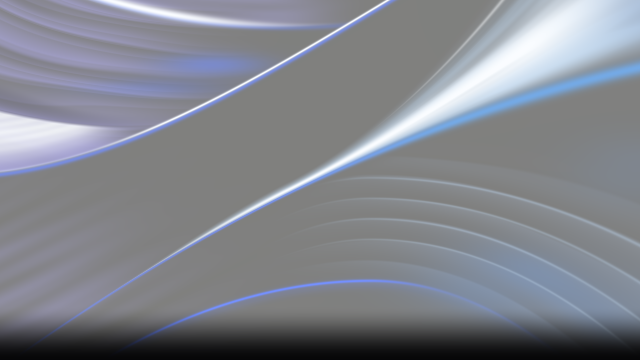
A Shadertoy shader for this background:

```glsl
// Silky grey backdrop with blue-white light ribbons, soft pleats and a dark floor.

const vec3 GREY = vec3(0.50, 0.50, 0.495);
const vec3 WHITE = vec3(0.98, 0.99, 1.0);
const vec3 LAVENDER = vec3(0.65, 0.64, 0.83);
const vec3 BLUE = vec3(0.46, 0.56, 0.96);
const vec3 SKY = vec3(0.45, 0.68, 0.94);
const vec3 PALE = vec3(0.74, 0.83, 0.92);
const vec3 STEEL = vec3(0.49, 0.59, 0.74);
const vec3 FLOOR = vec3(0.025, 0.025, 0.03);

vec2 gradientAt(vec2 cell) {
    float a = 6.2832 * fract(sin(dot(cell, vec2(127.1, 311.7))) * 43758.5);
    return vec2(cos(a), sin(a));
}

// Gradient noise, about -0.7 to 0.7
float noise(vec2 p) {
    vec2 i = floor(p), f = p - i;
    vec2 u = f * f * f * (f * (f * 6.0 - 15.0) + 10.0);
    vec2 e = vec2(0.0, 1.0);
    float low = mix(dot(gradientAt(i), f), dot(gradientAt(i + e.yx), f - e.yx), u.x);
    float high = mix(dot(gradientAt(i + e.xy), f - e.xy), dot(gradientAt(i + e.yy), f - e.yy), u.x);
    return mix(low, high, u.y);
}

float bell(float d, float width) {
    return exp(-d * d / (width * width));
}

float spot(vec2 p, vec2 centre, vec2 size) {
    vec2 d = (p - centre) / size;
    return exp(-dot(d, d));
}

// Repeating fold: crisp lower rim, long soft fall-off
float pleat(float t) {
    float f = fract(t);
    return smoothstep(0.0, 0.15, f) * pow(1.0 - f, 1.4);
}

float leftArc(float x) { return 0.523 + x * (0.12 + x * (0.45 - 0.14 * x)); }
float beamArc(float x) { return -0.025 + x * (0.72 - 0.14 * x); }

// Sheets hanging in the upper left corner
vec3 leftSheets(vec3 col, vec2 p, float px) {
    float above = p.y - leftArc(p.x);
    float inside = smoothstep(-px, px, above);
    float drop = 0.23 + 0.9 * max(p.y - 0.69, 0.0);
    float v = p.y + p.x * (drop - 0.29 * p.x);
    float fade = 1.0 - smoothstep(0.2, 0.78, p.x);
    float wave = noise(vec2(v * 9.0, p.x * 2.0));
    float folds = pleat((v - 0.692) * 11.0 + 0.6 * wave) + 0.35 * pleat(v * 27.0 + wave);
    col = mix(col, LAVENDER, inside * fade * clamp(0.12 + 0.65 * folds, 0.0, 1.0));
    col *= 1.0 - 0.12 * inside * fade * smoothstep(0.0, 0.5, wave);
    col = mix(col, BLUE, inside * (0.6 * spot(p, vec2(0.59, 0.82), vec2(0.15, 0.03))
        + 0.35 * spot(p, vec2(0.42, 0.755), vec2(0.20, 0.025))));

    // Bright sheet at the foot
    float rim = 0.692 - p.x * (0.23 - 0.29 * p.x) - p.y;
    float sheet = inside * smoothstep(-0.003, 0.008, rim) * (1.0 - smoothstep(0.2, 0.46, p.x));
    float shade = smoothstep(0.0, 0.09, above) * (0.9 + 0.2 * noise(vec2(above * 60.0, p.x * 3.0)));
    col = mix(col, mix(LAVENDER, WHITE, shade), 0.9 * sheet);

    // Top sheet with its glowing hem
    float hem = p.y - 0.923 - 0.28 * (p.x - 0.8) * (p.x - 0.8);
    float top = inside * smoothstep(0.0, 0.006, hem);
    float streak = noise(vec2(hem * 30.0, p.x * 3.0));
    col = mix(col, LAVENDER, top * (0.4 + 0.4 * streak) * (1.0 - smoothstep(0.7, 1.05, p.x)));
    float lit = 1.0 - smoothstep(0.45, 0.98, p.x);
    col = mix(col, BLUE, inside * bell(hem, 0.007) * (0.35 + 0.5 * lit));
    return mix(col, WHITE, inside * lit * bell(hem - 0.007, 0.004 + 0.009 * lit));
}

// Thin white arc with a blue shadow line
vec3 leftEdge(vec3 col, vec2 p) {
    float d = (p.y - leftArc(p.x)) * 0.88;
    col = mix(col, BLUE, 0.8 * bell(d + 0.007, 0.006));
    return mix(col, WHITE, bell(d, 0.0035) * mix(0.3, 1.0, smoothstep(0.2, 0.5, p.x)));
}

// Diagonal beam that opens into a wide fan
vec3 beam(vec3 col, vec2 p) {
    float d = p.y - beamArc(p.x), open = max(p.x - 0.8, 0.0);
    float width = 0.006 + 0.024 * smoothstep(0.3, 0.8, p.x) + 0.8 * open * open;
    float t = d / width;
    float strength = smoothstep(0.2, 0.85, p.x), spread = smoothstep(1.0, 1.4, p.x);
    float silk = noise(vec2(t * 6.0, p.x * 1.6)) + 0.5 * noise(vec2(t * 15.0 + 7.0, p.x * 2.0));
    float body = smoothstep(0.0, 0.15, t) * (1.0 - smoothstep(0.35, 1.15, t));
    col = mix(col, PALE, strength * body * clamp(0.85 + 0.6 * spread * silk, 0.0, 1.0));
    col = mix(col, STEEL, 0.55 * spot(p, vec2(1.80, 1.02), vec2(0.18, 0.12)));
    float core = bell(t - 0.36, 0.19) * (1.0 - 0.65 * smoothstep(1.45, 1.78, p.x));
    col = mix(col, WHITE, strength * core * clamp(1.0 + 0.5 * spread * silk, 0.0, 1.0));
    col = mix(col, WHITE, 0.45 * spread * bell(t - 0.93, 0.025));
    vec3 rim = mix(BLUE, SKY, smoothstep(0.6, 1.3, p.x));
    return mix(col, rim, mix(0.7, 0.9, strength) * bell(d, 0.0035 + 0.016 * smoothstep(0.7, 1.6, p.x)));
}

// Nested arcs sweeping down to the lower right
vec3 rightArcs(vec3 col, vec2 p) {
    float x = p.x - 1.03, q = x * x;
    float rising = p.y + q * (0.4 + 0.5 * smoothstep(0.23, 0.35, p.y + 0.4 * q));
    float s = x < 0.0 ? rising : (p.y + 1.07 * q) / (1.0 + 1.45 * q);
    float below = smoothstep(0.0, -0.05, p.y - beamArc(p.x));
    float reach = below * smoothstep(-0.32, 0.25, x);
    float band = smoothstep(0.2, 0.23, s) * (1.0 - smoothstep(0.5, 0.62, s));
    float wave = noise(vec2(s * 12.0, p.x * 1.5));
    float folds = pleat((0.338 - s) * 17.0 + 0.25 * wave);
    col = mix(col, vec3(0.62, 0.67, 0.74), reach * band * 0.42 * folds);
    col = mix(col, STEEL, below * (0.75 * spot(p, vec2(1.42, 0.22), vec2(0.26, 0.10))
        + 0.6 * spot(p, vec2(1.72, 0.12), vec2(0.25, 0.10))
        + 0.3 * spot(p, vec2(1.78, 0.52), vec2(0.20, 0.10))) * (0.85 + 0.5 * wave));
    for (int i = 0; i < 4; i++) {
        float c = 0.335 + 0.057 * float(i);
        col = mix(col, PALE, reach * 0.35 * bell(s - c, 0.003));
    }
    float lit = mix(1.0, 0.25, smoothstep(-0.05, 0.25, x));
    return mix(col, BLUE, below * lit * (bell(s - 0.22, 0.004) + 0.18 * bell(s - 0.212, 0.015)));
}

void mainImage(out vec4 fragColor, in vec2 fragCoord) {
    vec2 p = fragCoord / iResolution.y;
    p.x *= 1.7778 * iResolution.y / iResolution.x;
    float px = 1.0 / iResolution.y;

    // Faint violet streaks in the lower left
    float streak = noise(vec2((p.y - 0.5 * p.x) * 22.0, p.x * 2.0));
    float haze = spot(p, vec2(0.0, 0.16), vec2(0.4, 0.24));
    vec3 col = mix(GREY, LAVENDER, haze * clamp(0.25 + 0.5 * streak, 0.0, 1.0));

    col = leftSheets(col, p, px);
    col = leftEdge(col, p);
    col = rightArcs(col, p);
    col = beam(col, p);
    col = mix(FLOOR, col, smoothstep(0.0, 0.15, p.y));
    fragColor = vec4(col, 1.0);
}
```
